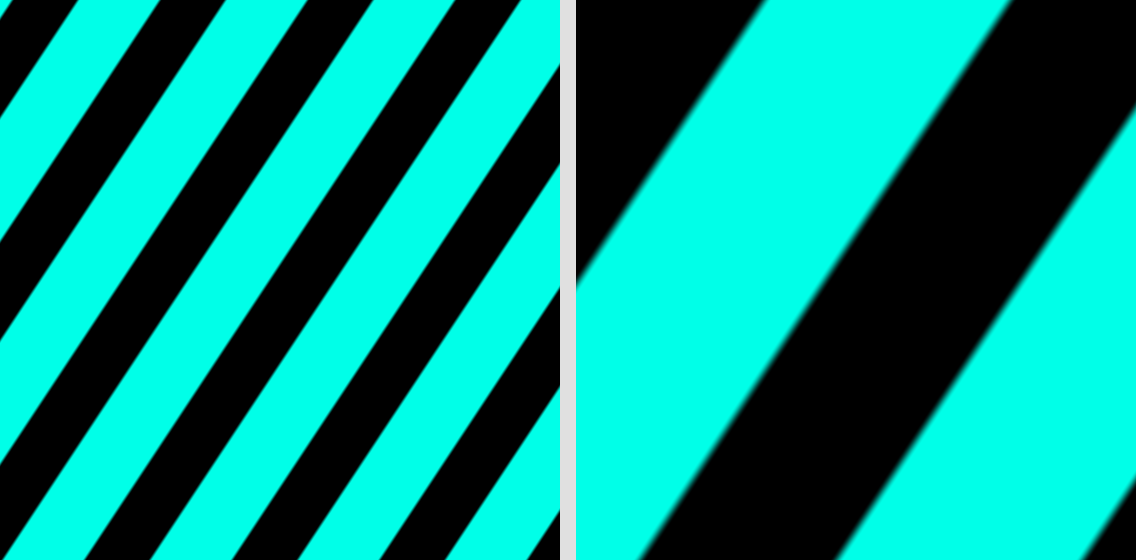
Left, the full canvas; right, a detail of the centre.
Reproduce this pattern procedurally as a three.js fragment shader.

```glsl
varying vec2 vUv;

const vec3 STRIPE_COLOR = vec3(0.0, 1.0, 0.91);
const vec3 GROUND_COLOR = vec3(0.0);
const float STRIPE_ANGLE = radians(56.5); // rise from the horizontal
const float STRIPE_PERIOD = 0.2197;       // measured across the stripes
const float STRIPE_WIDTH = 0.1218;
const float STRIPE_CENTER = 0.0647;       // first centre line, from the origin
const float EDGE_SOFTNESS = 0.0035;

// Signed distance to the nearest stripe, negative inside
float stripeDistance(vec2 p) {
  vec2 normal = vec2(sin(STRIPE_ANGLE), -cos(STRIPE_ANGLE));
  float across = dot(p, normal) - STRIPE_CENTER;
  float fromCenter = mod(across + 0.5 * STRIPE_PERIOD, STRIPE_PERIOD) - 0.5 * STRIPE_PERIOD;
  return abs(fromCenter) - 0.5 * STRIPE_WIDTH;
}

void main() {
  float coverage = 1.0 - smoothstep(-EDGE_SOFTNESS, EDGE_SOFTNESS, stripeDistance(vUv));
  gl_FragColor = vec4(mix(GROUND_COLOR, STRIPE_COLOR, coverage), 1.0);
}
```
